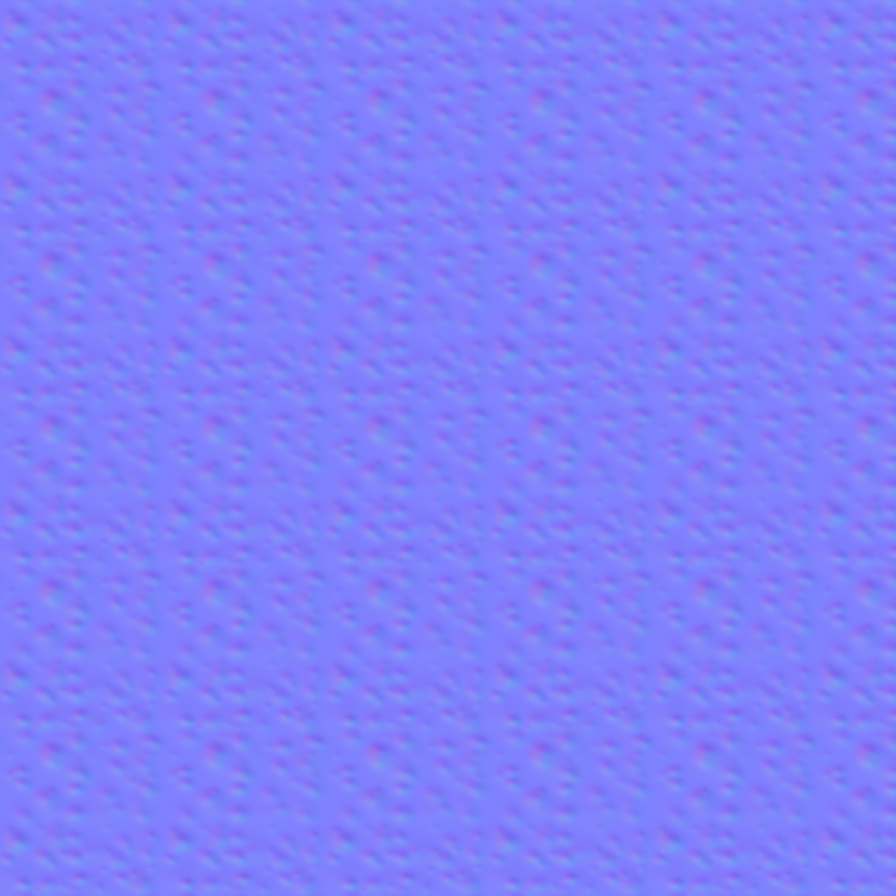
This texture map is drawn by a WebGL 1 fragment shader. Its source:

```glsl
precision highp float;
// Tangent-space normal map of a repeating surface covered with small soft pits.

uniform vec2 u_resolution;

const float TILE = 0.1823;                      // repeat length, in canvas widths
const vec2  BROAD_GRID = vec2(4.0, 5.0);        // pit cells per tile
const vec2  COARSE_GRID = vec2(5.0, 7.0);
const vec2  FINE_GRID = vec2(7.0, 9.0);
const vec2  BROAD_SIZE = vec2(0.0120, 0.0095);  // pit radii, in canvas widths
const vec2  COARSE_SIZE = vec2(0.0070, 0.0050);
const vec2  FINE_SIZE = vec2(0.0043, 0.0037);
const float BROAD_TILT = 0.045;                 // slope strength in colour units
const float COARSE_TILT = 0.135;
const float FINE_TILT = 0.070;
const float BROAD_SHARE = 0.90;                 // share of cells holding a pit
const float COARSE_SHARE = 0.92;
const float FINE_SHARE = 0.65;
const float BAND_PHASE = 0.59;                  // height of the sparse band in a tile
const float BAND_THINNING = 0.30;
const float LEAN = -0.30;                       // mean pit direction, radians
const float LEAN_SPREAD = 0.9;
const float LIT_SHADE = 0.18;                   // loss of blue on lit slopes
const float DARK_SHADE = 0.36;                  // loss of blue on dark slopes
const float DEPTH_SHADE = 0.20;                 // loss of blue in the pits
const vec3  FLAT_COLOUR = vec3(0.502, 0.504, 0.998);

float hash(vec2 p) {
  return fract(sin(dot(p, vec2(127.1, 311.7))) * 43758.5453);
}

// Sums the pits near p: xy is the surface tilt, z the depth.
vec3 pitLayer(vec2 p, vec2 grid, vec2 size, float strength, float share, float seed) {
  vec2 cellSize = TILE / grid;
  vec2 home = floor(p / cellSize);
  vec3 sum = vec3(0.0);
  for (int j = -1; j <= 1; j++) {
    for (int i = -1; i <= 1; i++) {
      vec2 cell = home + vec2(float(i), float(j));
      vec2 id = mod(cell + 0.5, grid) + seed;
      vec2 jitter = mix(vec2(0.18), vec2(0.82), vec2(hash(id), hash(id + 17.3)));
      vec2 offset = p - (cell + jitter) * cellSize;

      // Turn and scale the offset into the frame of an elliptic pit.
      float angle = LEAN + LEAN_SPREAD * (hash(id + 41.9) - 0.5);
      float c = cos(angle);
      float s = sin(angle);
      vec2 radii = size * mix(0.75, 1.15, hash(id + 73.1));
      vec2 q = vec2(c * offset.x + s * offset.y, c * offset.y - s * offset.x) / radii;

      // Fewer pits lie within the sparse band of each tile.
      float row = (mod(cell.y + 0.5, grid.y) - 0.5 + jitter.y) / grid.y;
      float band = pow(0.5 + 0.5 * cos(6.2832 * (row - BAND_PHASE)), 6.0);
      float present = step(hash(id + 97.7), share - BAND_THINNING * band);

      float depth = present * strength * mix(0.55, 1.1, hash(id + 131.3))
                  * exp(-0.5 * dot(q, q));
      vec2 slope = -q * depth;
      sum += vec3(c * slope.x - s * slope.y, s * slope.x + c * slope.y, depth);
    }
  }
  return sum;
}

void main() {
  vec2 p = gl_FragCoord.xy / u_resolution.y;
  vec3 relief = pitLayer(p, BROAD_GRID, BROAD_SIZE, BROAD_TILT, BROAD_SHARE, 59.0)
              + pitLayer(p, COARSE_GRID, COARSE_SIZE, COARSE_TILT, COARSE_SHARE, 23.0)
              + pitLayer(p, FINE_GRID, FINE_SIZE, FINE_TILT, FINE_SHARE, 211.0);

  // Encode the tilt in red and green, and the shading in blue.
  vec3 colour = FLAT_COLOUR;
  colour.rg += relief.xy * vec2(0.75, 1.0);
  float shade = mix(DARK_SHADE, LIT_SHADE, smoothstep(-0.03, 0.03, relief.y));
  colour.b -= shade * length(relief.xy) + DEPTH_SHADE * relief.z;
  gl_FragColor = vec4(clamp(colour, 0.0, 1.0), 1.0);
}
```
